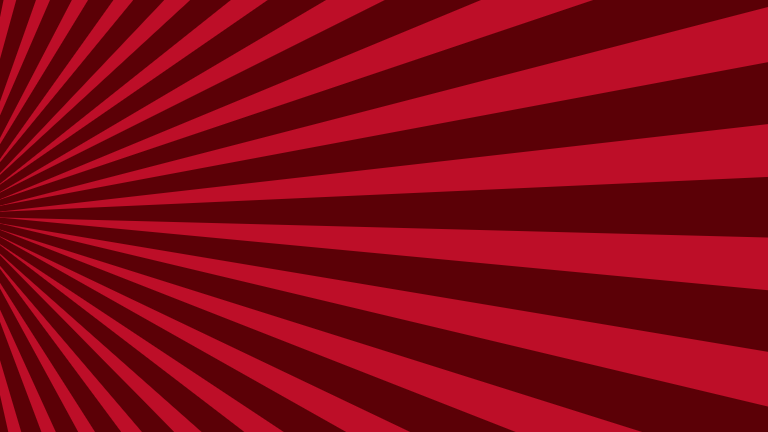
Reproduce this background procedurally as a WebGL 2 fragment shader.

```glsl
#version 300 es
precision highp float;
// Crimson sunburst: tapered rays fan out from a hub beyond the left edge.

uniform vec2 u_resolution;
out vec4 fragColor;

const float TAU = 6.2831853;

// Lengths are in units of the canvas height.
const vec3  DARK_RED   = vec3(0.357, 0.000, 0.024);
const vec3  CRIMSON    = vec3(0.741, 0.053, 0.155);
const vec2  HUB        = vec2(-0.0963, 0.5023);
const float RAY_COUNT  = 45.0;
const float RAY_PHASE  = 0.0794;  // angle of the first ray, in radians
const float TIP_RADIUS = 0.0926;  // gap between the hub and each ray tip
const float RAY_SPREAD = 0.0341;  // half-width gained per unit of length

// Fold the plane around the hub so that the nearest ray lies along +x.
vec2 foldToRay(vec2 p) {
    float sector = TAU / RAY_COUNT;
    float angle = atan(p.y, p.x) - RAY_PHASE;
    angle -= sector * round(angle / sector);
    return length(p) * vec2(cos(angle), sin(angle));
}

// Signed distance to the sides of a wedge opening along +x.
float wedgeDistance(vec2 p) {
    float halfWidth = (p.x - TIP_RADIUS) * RAY_SPREAD;
    return (abs(p.y) - halfWidth) * inversesqrt(1.0 + RAY_SPREAD * RAY_SPREAD);
}

void main() {
    vec2 uv = gl_FragCoord.xy / u_resolution.y;
    float pixel = 1.0 / u_resolution.y;

    // One-pixel coverage ramp across each ray edge.
    float d = wedgeDistance(foldToRay(uv - HUB));
    float ray = clamp(0.5 - d / pixel, 0.0, 1.0);

    fragColor = vec4(mix(DARK_RED, CRIMSON, ray), 1.0);
}
```
